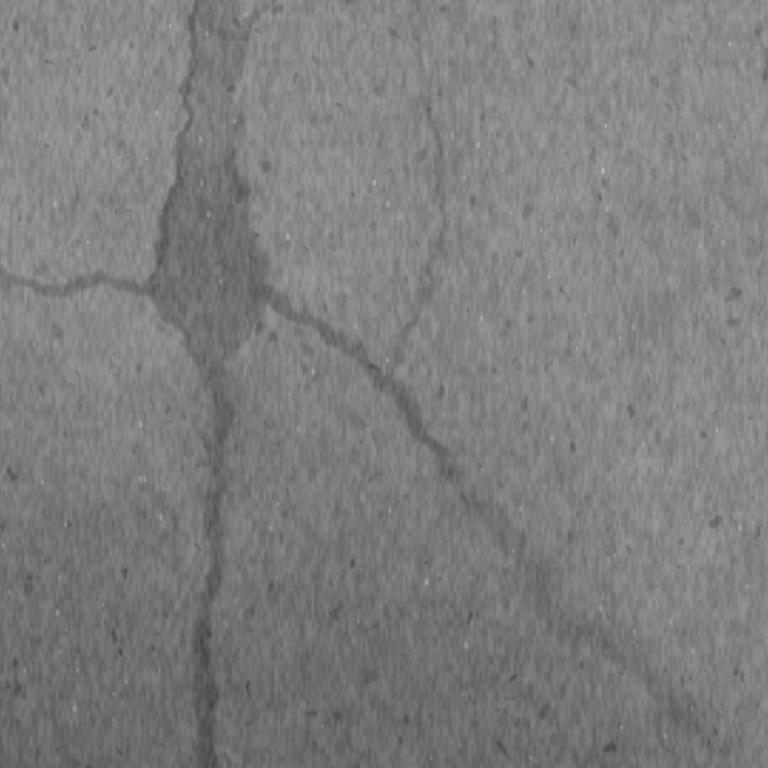
This texture is drawn by a WebGL 1 fragment shader. Its source:

```glsl
precision highp float;
// Weathered grey concrete with branching cracks, a dark worn patch, pits and streaky grain.
uniform vec2 u_resolution;

float hash(vec2 p) {
  return fract(sin(dot(p, vec2(127.1, 311.7))) * 43758.55);
}

float noise(vec2 p) {
  vec2 cell = floor(p), f = fract(p);
  f = f * f * (3.0 - 2.0 * f);
  vec2 e = vec2(1.0, 0.0);
  return mix(mix(hash(cell), hash(cell + e.xy), f.x),
             mix(hash(cell + e.yx), hash(cell + e.xx), f.x), f.y);
}

float segment(vec2 p, vec2 a, vec2 b) {
  vec2 ab = b - a;
  return length(p - a - ab * clamp(dot(p - a, ab) / dot(ab, ab), 0.0, 1.0));
}

// Distance to a path of three joined segments
float path(vec2 p, vec2 a, vec2 b, vec2 c, vec2 d) {
  return min(segment(p, a, b), min(segment(p, b, c), segment(p, c, d)));
}

float stroke(float dist, float width) {
  return 1.0 - smoothstep(width * 0.2, width, dist);
}

// Cellular scatter of tall soft spots; share is the portion of filled cells
float spots(vec2 p, float scale, float share, float radius, float seed) {
  vec2 q = p * scale, home = floor(q);
  float sum = 0.0;
  for (int j = -1; j <= 1; j++) {
    for (int i = -1; i <= 1; i++) {
      vec2 cell = home + vec2(float(i), float(j));
      vec2 center = cell + vec2(hash(cell + seed), hash(cell + seed + 17.3));
      float size = radius * mix(0.4, 1.0, hash(cell + seed + 41.7));
      float filled = step(hash(cell + seed + 73.1), share);
      float dist = length((q - center) * vec2(1.0, 0.6)) / size;
      float strength = mix(0.3, 1.0, hash(cell + seed + 91.9));
      sum = max(sum, filled * strength * (1.0 - smoothstep(0.25, 1.0, dist)));
    }
  }
  return sum;
}

// Worn strip that widens to a diamond and closes to a point
float wornPatch(vec2 p) {
  float halfWidth = mix(0.036, 0.076, 1.0 - smoothstep(0.63, 0.84, p.y));
  halfWidth *= smoothstep(0.47, 0.63, p.y);
  float strength = mix(1.0, 0.55, smoothstep(0.68, 0.85, p.y));
  float edge = abs(p.x - 0.272 - 0.01 * smoothstep(0.75, 1.0, p.y));
  return strength * (1.0 - smoothstep(-0.008, 0.008, edge - halfWidth));
}

float cracks(vec2 p) {
  vec2 fork = vec2(0.508, 0.505), bend = vec2(0.677, 0.29);
  float left = path(p, vec2(0.255, 1.02), vec2(0.238, 0.79),
                    vec2(0.205, 0.67), vec2(0.195, 0.63));
  float side = path(p, vec2(-0.02, 0.645), vec2(0.065, 0.62),
                    vec2(0.13, 0.632), vec2(0.20, 0.625));
  float lower = path(p, vec2(0.29, 0.52), vec2(0.285, 0.36),
                     vec2(0.27, 0.20), vec2(0.262, -0.02));
  float branch = path(p, vec2(0.335, 0.617), vec2(0.404, 0.583), fork, vec2(0.586, 0.38));
  float faint = min(path(p, vec2(0.586, 0.38), bend, vec2(0.729, 0.186), vec2(0.82, 0.147)),
                    segment(p, vec2(0.82, 0.147), vec2(0.94, 0.03)));
  float hair = min(path(p, vec2(0.538, 1.02), vec2(0.547, 0.88),
                        vec2(0.57, 0.83), vec2(0.58, 0.69)),
                   path(p, vec2(0.58, 0.69), vec2(0.55, 0.61), vec2(0.527, 0.557), fork));
  float rim = path(p, vec2(0.262, 1.0), vec2(0.28, 0.955),
                   vec2(0.32, 0.945), vec2(0.352, 1.01));
  float inner = segment(p, vec2(0.304, 0.80), vec2(0.308, 0.74));
  float depth = 0.11 * stroke(min(left, inner), 0.008);
  depth = max(depth, 0.10 * stroke(side, 0.013));
  depth = max(depth, 0.10 * stroke(lower, 0.018));
  depth = max(depth, 0.11 * stroke(branch, 0.016));
  depth = max(depth, 0.045 * stroke(faint, 0.025));
  depth = max(depth, 0.06 * stroke(hair, 0.008));
  return max(depth, 0.08 * stroke(rim, 0.012));
}

// Vertical streaks in several sizes, centred on zero
float grain(vec2 p) {
  return 0.075 * (noise(p * vec2(270.0, 85.0)) - 0.5)
       + 0.050 * (noise(p * vec2(150.0, 60.0) + 31.0) - 0.5)
       + 0.035 * (noise(p * vec2(420.0, 190.0) + 57.0) - 0.5);
}

void main() {
  vec2 p = gl_FragCoord.xy / u_resolution;

  // Broad light: pale above and to the right, dim below
  float height = p.y + 0.9 * max(0.0, p.x - 0.6);
  float dim = 1.0 - smoothstep(0.03, 0.72, height);
  float grey = mix(0.54, 0.425, dim) + 0.03 * (noise(p * 7.0) - 0.5);
  grey += 0.025 * (noise(p * vec2(40.0, 28.0)) - 0.5);

  // Ragged offset shared by the patch and cracks
  vec2 ragged = vec2(noise(p * 32.0), noise(p * 32.0 + 19.0)) - 0.5;
  ragged += 0.5 * (vec2(noise(p * 85.0), noise(p * 85.0 + 43.0)) - 0.5);
  vec2 q = p + 0.017 * ragged;
  float haze = exp(-dot((p - vec2(0.295, 0.46)) * vec2(18.0, 11.0),
                        (p - vec2(0.295, 0.46)) * vec2(18.0, 11.0)));
  grey -= max(0.095 * wornPatch(q), 0.045 * haze);
  grey -= cracks(q) * mix(0.7, 1.0, noise(p * 24.0 + 7.0)) * mix(1.0, 0.55, wornPatch(q));

  // Pits, pale flecks and grain
  grey -= 0.11 * spots(q, 24.0, 0.28, 0.22, 3.0);
  grey -= 0.06 * spots(q, 48.0, 0.22, 0.35, 11.0);
  grey += 0.14 * spots(p, 38.0, 0.09, 0.17, 23.0);
  grey += grain(p);
  gl_FragColor = vec4(vec3(grey), 1.0);
}
```
